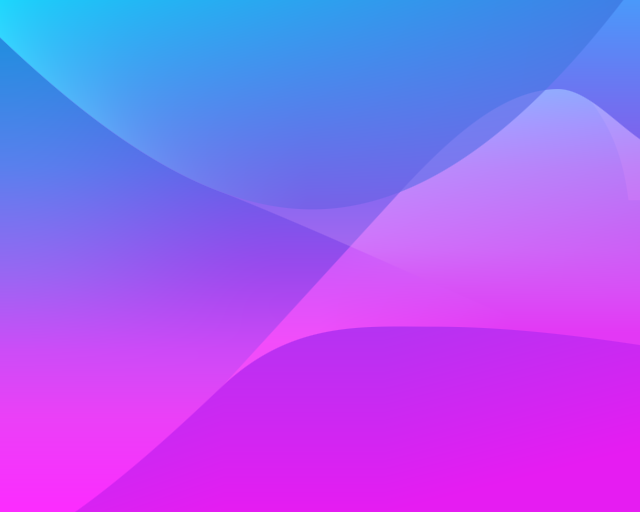
Give the GLSL for this background, as a Shadertoy shader.

```glsl
float ramp(float a, float b, float v) {
    return clamp((v - a) / (b - a), 0.0, 1.0);
}

// Antialiased coverage of the region where d is positive
float cover(float d) {
    return clamp(0.5 + d / max(fwidth(d), 1e-5), 0.0, 1.0);
}

// Cubic between two knots, each given as (position, value, slope)
float hermite(float x, vec3 a, vec3 b) {
    float span = b.x - a.x;
    float t = (x - a.x) / span;
    float s = t * t * (3.0 - 2.0 * t);
    return mix(a.y, b.y, s) + span * t * (1.0 - t) * (a.z * (1.0 - t) - b.z * t);
}

float bowlCurve(float x) {
    vec3 low = vec3(0.488, 0.591, 0.0);
    return x < low.x ? hermite(x, vec3(0.0, 0.927, -1.19), low)
                     : hermite(x, low, vec3(0.974, 1.0, 1.63));
}

float veilCurve(float x) {
    return x < 0.352 ? bowlCurve(x)
        : hermite(x, vec3(0.352, 0.622, -0.5), vec3(0.833, 0.362, -0.53));
}

float hillCurve(float x) {
    vec3 peak = vec3(0.872, 0.826, 0.0);
    if (x < 0.625) return 0.625 + 1.367 * (x - 0.625);
    return x < peak.x ? hermite(x, vec3(0.625, 0.625, 1.367), peak)
                      : hermite(x, peak, vec3(1.0, 0.728, -0.88));
}

float frontCurve(float x) {
    vec3 bend = vec3(0.345, 0.243, 1.19);
    vec3 crest = vec3(0.677, 0.362, 0.0);
    if (x < bend.x) return hermite(max(x, 0.1), vec3(0.1, -0.015, 0.85), bend);
    return x < crest.x ? hermite(x, bend, vec3(crest.xy, 0.0))
                       : hermite(x, crest, vec3(1.0, 0.326, -0.19));
}

vec3 leftColor(vec2 p) {
    vec3 c = mix(vec3(0.99, 0.17, 1.0), vec3(0.92, 0.25, 0.97), ramp(0.0, 0.186, p.y));
    c = mix(c, vec3(0.80, 0.30, 0.97), ramp(0.186, 0.316, p.y));
    c = mix(c, vec3(0.60, 0.40, 0.95), ramp(0.316, 0.463, p.y));
    c = mix(c, vec3(0.35, 0.50, 0.93), ramp(0.463, 0.674, p.y));
    c = mix(c, vec3(0.15, 0.55, 0.88), ramp(0.674, 0.90, p.y));
    float shade = smoothstep(0.0, 0.45, p.x) * smoothstep(0.25, 0.5, p.y);
    return c - vec3(-0.02, 0.12, 0.02) * shade;
}

vec3 veilColor(float y) {
    vec3 c = mix(vec3(0.64, 0.40, 0.94), vec3(0.54, 0.41, 0.94), ramp(0.52, 0.61, y));
    c = mix(c, vec3(0.49, 0.39, 0.93), ramp(0.61, 0.73, y));
    return mix(c, vec3(0.29, 0.60, 0.98), ramp(0.73, 1.0, y));
}

vec3 hillColor(vec2 p) {
    vec3 c = mix(vec3(0.89, 0.22, 0.96), vec3(0.81, 0.40, 0.97), ramp(0.35, 0.511, p.y));
    c = mix(c, vec3(0.72, 0.52, 0.98), ramp(0.511, 0.674, p.y));
    c = mix(c, vec3(0.65, 0.60, 1.0), ramp(0.674, 0.756, p.y));
    c = mix(c, vec3(0.57, 0.68, 1.0), ramp(0.756, 0.826, p.y));
    c += vec3(0.05, 0.18, 0.05) * (0.82 - p.x) * smoothstep(0.4, 0.55, p.y);

    // Pink overlap below the veil, fading to the right
    vec3 overlap = mix(vec3(0.95, 0.30, 0.98), vec3(0.77, 0.36, 0.98), ramp(0.33, 0.53, p.y));
    float below = cover(veilCurve(p.x) - p.y) * ramp(0.8, 0.5, p.x);
    c = mix(c, overlap, below);

    // Pale fold on the right shoulder
    float fold = hermite(p.y, vec3(0.609, 0.982, -0.1), vec3(0.801, 0.924, -0.6));
    return c + vec3(0.04, 0.02, 0.0) * cover(p.x - fold) * cover(p.y - 0.609);
}

vec3 bowlColor(vec2 p) {
    vec3 top = mix(vec3(0.10, 0.77, 0.97), vec3(0.25, 0.49, 0.90), p.x);
    vec3 c = mix(top, vec3(0.47, 0.38, 0.91), ramp(1.0, 0.59, p.y));
    float rim = exp(-max(p.y - bowlCurve(p.x), 0.0) / 0.12);
    return c + vec3(0.03, 0.14, 0.04) * rim * ramp(0.48, 0.15, p.x);
}

vec3 frontColor(vec2 p) {
    float depth = ramp(0.36, 0.0, p.y) + 0.35 * ramp(0.6, 1.0, p.x) - 0.3 * ramp(0.35, 0.1, p.x);
    return mix(vec3(0.71, 0.20, 0.95), vec3(0.90, 0.11, 0.95), clamp(depth, 0.0, 1.0));
}

void mainImage(out vec4 fragColor, in vec2 fragCoord) {
    vec2 p = fragCoord / iResolution.xy;
    float hill = cover(hillCurve(p.x) - p.y);

    // Layers from back to front
    vec3 color = mix(leftColor(p), veilColor(p.y), cover(p.y - veilCurve(p.x)));
    color = mix(color, hillColor(p), hill);
    vec3 bowl = mix(bowlColor(p), vec3(0.65, 0.58, 1.0), 0.3 * hill);
    color = mix(color, bowl, cover(p.y - bowlCurve(p.x)));
    color = mix(color, frontColor(p), cover(frontCurve(p.x) - p.y));

    fragColor = vec4(clamp(color, 0.0, 1.0), 1.0);
}
```
